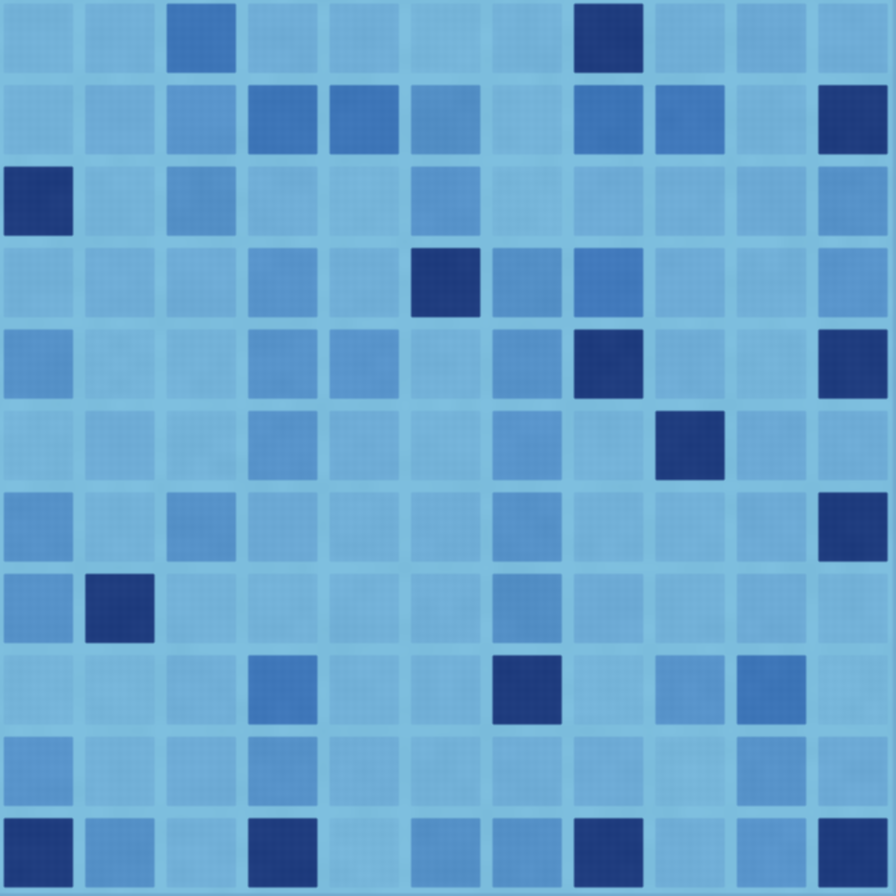
This pattern is drawn by a WebGL 1 fragment shader. Its source:

```glsl
precision highp float;
uniform vec2 u_resolution;

float hash(vec2 p) {
  vec3 q = fract(vec3(p.xyx) * 0.1031);
  q += dot(q, q.yzx + 33.33);
  return fract((q.x + q.y) * q.z);
}

float valueNoise(vec2 p) {
  vec2 i = floor(p), f = fract(p);
  f = f * f * (3.0 - 2.0 * f);
  return mix(mix(hash(i), hash(i + vec2(1.0, 0.0)), f.x),
             mix(hash(i + vec2(0.0, 1.0)), hash(i + 1.0), f.x), f.y);
}

// Fifth power modulo 127: shuffles tile indices without repeats,
// so every shade keeps a fixed share of the wall.
float shuffledRank(vec2 cell) {
  float index = 1.0 + cell.x + 11.0 * cell.y;
  float square = mod(index * index, 127.0);
  return mod(mod(square * square, 127.0) * index, 127.0);
}

float roundedBox(vec2 p, float halfSize, float radius) {
  vec2 d = abs(p) - halfSize + radius;
  return length(max(d, 0.0)) + min(max(d.x, d.y), 0.0) - radius;
}

vec3 glazeColor(float rank, float tint) {
  vec3 navy = vec3(0.120, 0.235, 0.495);
  vec3 cobalt = vec3(0.245, 0.465, 0.725);
  vec3 azure = vec3(0.335, 0.570, 0.785);
  vec3 sky = mix(vec3(0.420, 0.660, 0.832), vec3(0.465, 0.713, 0.852), tint);
  if (rank < 15.5) return navy;
  if (rank < 23.5) return cobalt + 0.02 * (tint - 0.5);
  if (rank < 51.5) return azure + 0.03 * (tint - 0.5);
  return sky;
}

void main() {
  vec2 uv = gl_FragCoord.xy / u_resolution;
  vec2 grid = uv * 11.0 + vec2(0.028, -0.03);
  vec2 cell = floor(grid);
  float pixel = 11.0 / min(u_resolution.x, u_resolution.y);

  // Glazed tile with soft edges, set in pale grout
  float rank = shuffledRank(cell);
  vec3 glaze = glazeColor(rank, hash(cell + 17.0));
  float edge = roundedBox(fract(grid) - 0.5, 0.425, 0.025);
  float blur = max(0.022, pixel);
  float tile = 1.0 - smoothstep(-blur, blur, edge);
  vec3 color = mix(vec3(0.487, 0.742, 0.867), glaze, tile);

  // Cloudy glaze and a faint woven grain
  float cloud = valueNoise(grid * 4.0) - 0.5;
  vec2 weave = cos(grid * 6.2832 * 9.0);
  color += 0.018 * cloud + 0.003 * (weave.x + weave.y) * tile;

  // Dull rim along the right and bottom borders
  float rim = max(smoothstep(0.994, 0.999, uv.x), 1.0 - smoothstep(0.001, 0.005, uv.y));
  color = mix(color, vec3(0.43, 0.64, 0.79), 0.7 * rim);

  gl_FragColor = vec4(color, 1.0);
}
```
